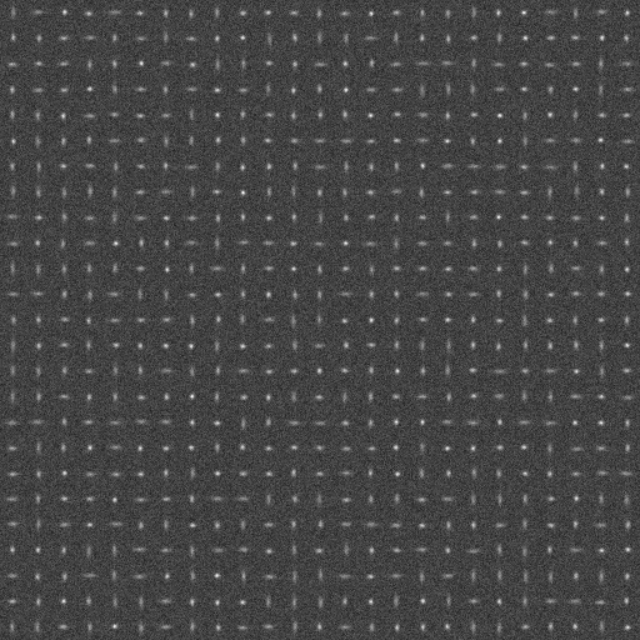
Reproduce this pattern procedurally as a Shadertoy shader.

```glsl
const float SPOTS = 25.0;          // repeats across and down
const float SPOT_SIGMA = 0.060;    // narrow radius, in cells
const float STRETCH_MAX = 1.5;     // extra length of the most stretched spot
const float SPOT_GAIN = 0.60;      // brightness of a round spot
const float TAIL_GAIN = 0.14;      // share of light in the faint streak
const float TAIL_LENGTH = 1.9;     // streak length relative to the spot
const float JITTER = 0.035;        // largest offset of a spot, in cells
const float GRAIN_CELLS = 512.0;   // grain resolution across the canvas
const float GRAIN_SIGMA = 0.045;
const vec3 BACKGROUND = vec3(0.258);

// Integer hash: four uniform values in 0..1
vec4 hash4(vec2 cell, uint seed) {
    uvec4 v = uvec4(uvec2(cell), seed, seed + 7u);
    v = v * 1664525u + 1013904223u;
    for (int i = 0; i < 2; i++) {
        v.x += v.y * v.w;
        v.y += v.z * v.x;
        v.z += v.x * v.y;
        v.w += v.y * v.z;
        v ^= v >> 16u;
    }
    return vec4(v >> 8u) / 16777216.0;
}

// Near-normal random value with unit deviation, wrapping at the canvas edge
float grainAt(vec2 cell) {
    vec4 h = hash4(mod(cell, GRAIN_CELLS), 11u);
    return (dot(h, vec4(1.0)) - 2.0) * sqrt(3.0);
}

float grain(vec2 uv) {
    vec2 p = uv * GRAIN_CELLS - 0.5;
    vec2 i = floor(p);
    vec2 f = p - i;
    vec2 e = vec2(1.0, 0.0);
    return mix(mix(grainAt(i), grainAt(i + e.xy), f.x),
               mix(grainAt(i + e.yx), grainAt(i + e.xx), f.x), f.y);
}

float gaussian(vec2 p, vec2 sigma) {
    vec2 q = p / sigma;
    return exp(-0.5 * dot(q, q));
}

// Blurred point, drawn out along either axis and dimmed as it lengthens
float spot(vec2 p, vec4 rnd) {
    p -= (rnd.xy - 0.5) * 2.0 * JITTER;
    if (rnd.z < 0.5) p = p.yx;
    float stretch = 1.0 + STRETCH_MAX * rnd.w;
    vec2 sigma = SPOT_SIGMA * vec2(stretch, 1.0);
    float core = gaussian(p, sigma);
    float tail = gaussian(p, sigma * vec2(TAIL_LENGTH, 1.1));
    return SPOT_GAIN * mix(core, tail, TAIL_GAIN) / pow(stretch, 0.9);
}

void mainImage(out vec4 fragColor, in vec2 fragCoord) {
    vec2 uv = fragCoord / iResolution.xy;

    // Grid of spots
    vec2 grid = uv * SPOTS;
    vec4 rnd = hash4(mod(floor(grid), SPOTS), 3u);
    float light = spot(fract(grid) - 0.5, rnd);

    // Film grain over everything
    vec3 color = BACKGROUND + light + GRAIN_SIGMA * grain(uv);
    fragColor = vec4(clamp(color, 0.0, 1.0), 1.0);
}
```
